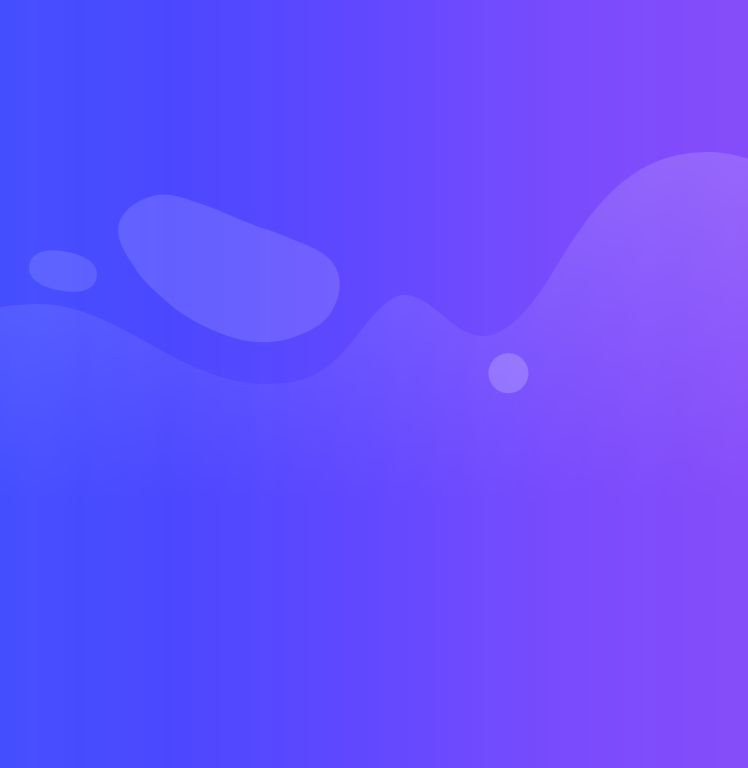
Write a WebGL 2 fragment shader that draws this background.

```glsl
#version 300 es
precision highp float;
// Blue to violet gradient with a translucent wave, two soft blobs and a dot.

uniform vec2 u_resolution;
out vec4 outColor;

const float TAU = 6.2831853;

// Background colours, evenly spaced from left to right
const int STOPS = 5;
const vec3 GRADIENT[STOPS] = vec3[](
  vec3(0.27, 0.31, 1.0), vec3(0.30, 0.28, 1.0), vec3(0.385, 0.285, 1.0),
  vec3(0.475, 0.295, 0.99), vec3(0.525, 0.30, 0.98));

// Wave crest knots: x, height, slope (in canvas heights)
const int KNOTS = 12;
const vec3 WAVE[KNOTS] = vec3[](
  vec3(0.0, 0.600, 0.15), vec3(0.052, 0.604, 0.0), vec3(0.195, 0.552, -0.57),
  vec3(0.345, 0.500, 0.0), vec3(0.449, 0.544, 1.15), vec3(0.527, 0.616, 0.0),
  vec3(0.579, 0.587, -0.85), vec3(0.628, 0.5625, 0.0), vec3(0.723, 0.651, 1.7),
  vec3(0.807, 0.760, 0.85), vec3(0.924, 0.802, 0.0), vec3(0.985, 0.790, -0.3));
const float WAVE_ALPHA = 0.145;
const vec2 WAVE_FADE = vec2(0.35, 0.80);

// Large blob: radii at equal angles, counterclockwise from the right
const int SPOKES = 16;
const float BLOB_RADII[SPOKES] = float[](
  0.1445, 0.0964, 0.0724, 0.0659, 0.0716, 0.0918, 0.1328, 0.1497,
  0.1172, 0.0924, 0.0820, 0.0801, 0.0872, 0.1042, 0.1270, 0.1497);
const vec2 BLOB_CENTER = vec2(0.293, 0.651);
const float BLOB_ALPHA = 0.13;

const vec2 PEBBLE_CENTER = vec2(0.082, 0.647);
const vec2 PEBBLE_SIZE = vec2(0.0445, 0.0255);
const float PEBBLE_TILT = 0.19;
const float PEBBLE_POWER = 2.3;
const float PEBBLE_ALPHA = 0.12;

const vec2 DOT_CENTER = vec2(0.662, 0.514);
const float DOT_RADIUS = 0.026;
const float DOT_ALPHA = 0.20;

const float STREAK_COUNT = 45.0;
const float STREAK_STRENGTH = 0.008;

float hash(float n) {
  return fract(sin(n * 127.1) * 4375.85);
}

float noise(float x) {
  float i = floor(x);
  return mix(hash(i), hash(i + 1.0), smoothstep(0.0, 1.0, x - i));
}

// Antialiased inside of a field that is negative within the shape
float coverage(float d) {
  return clamp(0.5 - d / max(fwidth(d), 1e-5), 0.0, 1.0);
}

// Cubic through two values with given end tangents
float hermite(float a, float b, float ta, float tb, float t) {
  float s = 1.0 - t;
  return mix(a, b, t * t * (3.0 - 2.0 * t)) + t * s * (ta * s - tb * t);
}

vec3 gradient(float x) {
  vec3 color = GRADIENT[0];
  for (int i = 1; i < STOPS; i++) {
    float t = clamp(x * float(STOPS - 1) - float(i - 1), 0.0, 1.0);
    color = mix(color, GRADIENT[i], t);
  }
  return color;
}

float waveHeight(float x) {
  float height = WAVE[KNOTS - 1].y;
  for (int i = 0; i < KNOTS - 1; i++) {
    vec3 a = WAVE[i], b = WAVE[i + 1];
    float span = b.x - a.x;
    if (x >= a.x && x < b.x)
      height = hermite(a.y, b.y, a.z * span, b.z * span, (x - a.x) / span);
  }
  return height;
}

float blobField(vec2 p) {
  float t = fract(atan(p.y, p.x) / TAU + 1.0) * float(SPOKES);
  int i = int(t) % SPOKES;
  float before = BLOB_RADII[(i + SPOKES - 1) % SPOKES];
  float a = BLOB_RADII[i], b = BLOB_RADII[(i + 1) % SPOKES];
  float after = BLOB_RADII[(i + 2) % SPOKES];
  return length(p) - hermite(a, b, 0.5 * (b - before), 0.5 * (after - a), fract(t));
}

// Tilted superellipse
float pebbleField(vec2 p) {
  float c = cos(PEBBLE_TILT), s = sin(PEBBLE_TILT);
  vec2 q = abs(vec2(c * p.x - s * p.y, s * p.x + c * p.y)) / PEBBLE_SIZE;
  return pow(q.x, PEBBLE_POWER) + pow(q.y, PEBBLE_POWER) - 1.0;
}

void main() {
  vec2 p = gl_FragCoord.xy / u_resolution.y;
  float across = gl_FragCoord.x / u_resolution.x;

  // Gradient with faint vertical streaks
  vec3 color = gradient(across);
  color += STREAK_STRENGTH * (noise(across * STREAK_COUNT) - 0.5);

  // White veils: the wave fades downward, the others are even
  float veil = WAVE_ALPHA * clamp((p.y - WAVE_FADE.x) / (WAVE_FADE.y - WAVE_FADE.x), 0.0, 1.0);
  color = mix(color, vec3(1.0), veil * coverage(p.y - waveHeight(p.x)));
  color = mix(color, vec3(1.0), BLOB_ALPHA * coverage(blobField(p - BLOB_CENTER)));
  color = mix(color, vec3(1.0), PEBBLE_ALPHA * coverage(pebbleField(p - PEBBLE_CENTER)));
  color = mix(color, vec3(1.0), DOT_ALPHA * coverage(length(p - DOT_CENTER) - DOT_RADIUS));

  outColor = vec4(color, 1.0);
}
```
